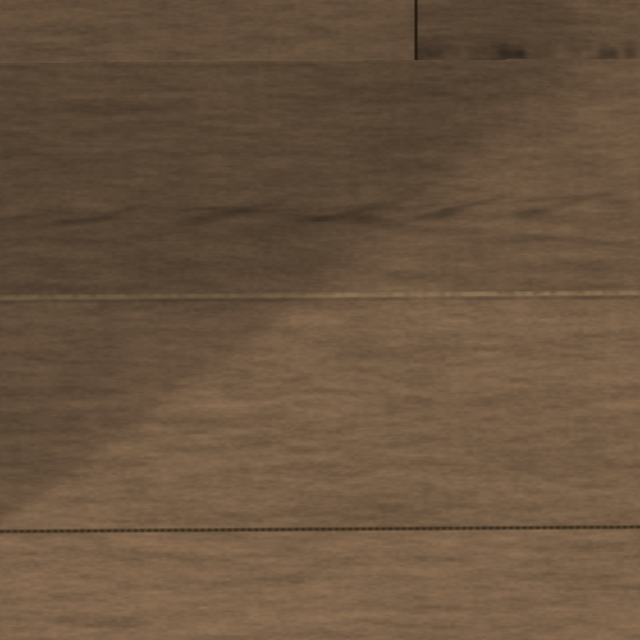
Reproduce this texture procedurally as a WebGL 2 fragment shader.

```glsl
#version 300 es
precision highp float;
// Brown wooden planks in wide horizontal rows, crossed by a soft diagonal shadow.
// Stretched value noise makes the grain, tapered strokes make the figure in one row,
// and distance-based lines make the light and dark seams and the butt joint.
uniform vec2 u_resolution;
out vec4 fragColor;

const vec3 WOOD = vec3(0.479, 0.381, 0.287);
const vec3 SEAM_DARK = vec3(0.20, 0.155, 0.095);
const vec3 SEAM_LIGHT = vec3(0.54, 0.45, 0.33);
const vec3 SHADE = vec3(0.805, 0.805, 0.81);
const float ROW_HEIGHT = 0.366;
const float FIRST_SEAM = 0.173;
const float JOINT_X = 0.650;

float hash(vec2 p) {
  return fract(sin(dot(p, vec2(127.1, 311.7))) * 43758.545);
}

float noise(vec2 p) {
  vec2 cell = floor(p), f = fract(p);
  f = f * f * (3.0 - 2.0 * f);
  float low = mix(hash(cell), hash(cell + vec2(1, 0)), f.x);
  float high = mix(hash(cell + vec2(0, 1)), hash(cell + vec2(1, 1)), f.x);
  return mix(low, high, f.y);
}

// Sum of octaves, centred on zero
float grain(vec2 p, vec2 scale, float seed) {
  float sum = 0.0, weight = 0.5;
  for (int i = 0; i < 4; i++) {
    sum += weight * (noise(p * scale + seed) - 0.5);
    scale *= vec2(2.1, 1.7);
    seed += 17.3;
    weight *= 0.68;
  }
  return sum;
}

// Soft line from its distance, half width and edge softness
float line(float d, float halfWidth, float soft) {
  return 1.0 - smoothstep(halfWidth - soft, halfWidth + soft, abs(d));
}

// Sloping stroke that thins out at both ends
float taperedStroke(vec2 p, vec2 start, float span, float rise, float thickness) {
  float t = (p.x - start.x) / span;
  float body = smoothstep(0.0, 0.3, t) * (1.0 - smoothstep(0.45, 1.0, t));
  float d = p.y - start.y - rise * t * (0.4 + 0.6 * t);
  return body * exp(-d * d / (thickness * thickness));
}

// Upswept strokes in a row, knots, and long lines drooping to the right
float figure(vec2 p) {
  float dark = 0.0;
  p.y += 0.010 * (noise(p * vec2(12.0, 30.0)) - 0.5);
  for (int i = 0; i < 5; i++) {
    float k = float(i), jitter = hash(vec2(k, 4.0));
    vec2 start = vec2(0.01 + 0.19 * k + 0.06 * jitter, 0.642 + 0.005 * k);
    dark += taperedStroke(p, start, 0.24, 0.052, 0.006) * (0.6 + 0.5 * jitter);
    dark += 0.45 * taperedStroke(p, start + vec2(-0.08, 0.016), 0.32, 0.022, 0.003);
    vec2 low = vec2(0.28 + 0.10 * k, 0.672 - 0.011 * k);
    dark += 0.45 * taperedStroke(p, low, 0.48, -0.030, 0.0036);
    vec2 knot = (p - vec2(0.57 + 0.13 * k, 0.660 + 0.007 * k)) / vec2(0.022, 0.010);
    dark += 0.6 * exp(-dot(knot, knot));
  }
  return dark;
}

// Dark smudges just above the top seam
float smudges(vec2 p) {
  float spread = abs(sin((p.x - 0.725) * 21.0));
  float band = exp(-pow((p.y - 0.916) / 0.017, 2.0));
  return band * spread * (0.3 + 1.3 * noise(p * vec2(70.0, 60.0)));
}

float plankTone(float row, float rightOfJoint) {
  if (row < 0.5) return 1.02;
  if (row < 1.5) return 0.965;
  if (row < 2.5) return 0.88;
  return mix(0.99, 0.88, rightOfJoint);
}

// Shade on the upper left; its edge softens towards the upper right
float shadow(vec2 p) {
  float d = p.y - 0.18 - 0.74 * p.x + 0.012 * (noise(p * 14.0) - 0.5);
  float blur = 0.016 + 0.09 * p.x * p.x;
  float shade = smoothstep(-blur, blur, d);
  shade *= 0.72 + 0.28 * smoothstep(0.0, 0.16, d);
  return shade * (1.0 - 0.4 * smoothstep(0.87, 0.91, p.x));
}

void main() {
  vec2 p = gl_FragCoord.xy / u_resolution;
  float soft = max(1.0 / min(u_resolution.x, u_resolution.y), 0.0022);
  float level = (p.y - FIRST_SEAM - 0.007 * (p.x - 0.5)) / ROW_HEIGHT;
  float row = floor(level) + 1.0;
  float topRow = step(2.5, row);
  float rightOfJoint = step(JOINT_X, p.x);
  float seed = row * 31.7 + topRow * rightOfJoint * 9.1;

  // Wood grain: broad streaks, fine fibres and a slight weave
  vec2 bent = p + vec2(0.0, 0.010 * noise(p * vec2(5.0, 8.0) + seed));
  float streaks = grain(bent, vec2(4.0, 52.0), seed);
  float fibres = grain(bent, vec2(20.0, 115.0), seed + 5.0);
  float weave = noise(p * vec2(140.0, 200.0)) - 0.5;
  float tone = plankTone(row, rightOfJoint);
  tone *= 1.0 + 0.19 * streaks + 0.23 * fibres + 0.075 * weave;
  if (row > 1.5 && row < 2.5) tone *= 1.0 - 0.21 * min(figure(p), 1.2);
  tone *= 1.0 - 0.26 * topRow * rightOfJoint * smudges(p);
  vec3 color = WOOD * tone;

  // Seams: dark at the bottom, light and beaded in the middle, faint on top
  float nearest = floor(level + 0.5);
  float d = (level - nearest) * ROW_HEIGHT;
  float beads = 0.65 + 0.35 * sin(p.x * 600.0);
  float broken = 0.3 + 0.7 * noise(vec2(p.x * 110.0, nearest));
  float isDark = step(nearest, 0.5);
  float faint = nearest > 1.5 ? mix(0.3, 0.05, rightOfJoint) : 1.0;
  color = mix(color, SEAM_DARK, isDark * line(d, 0.0026, soft) * (0.5 + 0.4 * beads));
  color = mix(color, SEAM_LIGHT, (1.0 - isDark) * line(d, 0.0034, soft) * broken * faint);
  color *= 1.0 - 0.12 * (1.0 - isDark) * faint * line(d + 0.007, 0.0025, soft);

  // Butt joint in the top row, then the shadow over everything
  color = mix(color, SEAM_DARK * 0.8, topRow * line(p.x - JOINT_X, 0.0022, soft));
  color *= mix(vec3(1.0), SHADE, shadow(p));
  fragColor = vec4(color, 1.0);
}
```
